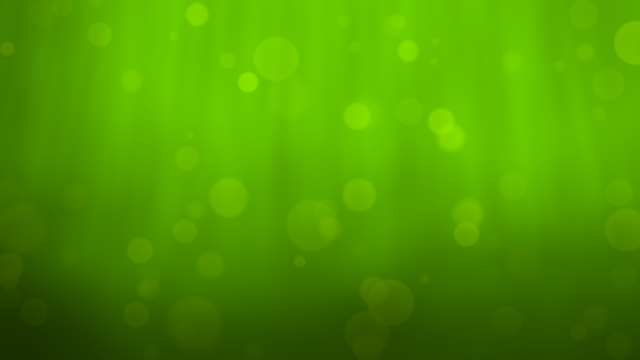
Give the GLSL for this background, as a Shadertoy shader.

```glsl
// Soft green underwater glow with faint vertical light rays and scattered bokeh discs.

vec2 hash22(vec2 p) {
    vec3 q = fract(p.xyx * vec3(0.1031, 0.1030, 0.0973));
    q += dot(q, q.yzx + 33.33);
    return fract((q.xx + q.yz) * q.zy);
}

float cornerSlope(vec2 cell, vec2 offset) {
    return dot(hash22(cell) * 2.0 - 1.0, offset);
}

float gradientNoise(vec2 p) {
    vec2 i = floor(p), f = fract(p);
    vec2 u = f * f * f * (f * (f * 6.0 - 15.0) + 10.0);
    vec2 e = vec2(1.0, 0.0);
    return mix(mix(cornerSlope(i, f), cornerSlope(i + e.xy, f - e.xy), u.x),
               mix(cornerSlope(i + e.yx, f - e.yx), cornerSlope(i + e.xx, f - e.xx), u.x), u.y);
}

// Summed glow of discs with varied size, strength and focus
float bokeh(vec2 p, float aspect) {
    float glow = 0.0;
    for (int i = 0; i < 82; i++) {
        float id = float(i);
        vec2 center = hash22(vec2(id, 7.0)) * vec2(aspect, 1.0);
        vec2 size = hash22(vec2(id, 31.0));
        vec2 look = hash22(vec2(id, 59.0));
        float radius = mix(0.008, 0.045, size.x) + 0.042 * pow(size.y, 7.0);
        float blur = mix(0.005, 0.018, look.y * look.y) * min(1.0, radius / 0.02);
        float d = length(p - center);
        float disc = 1.0 - smoothstep(radius - blur, radius + blur, d);
        float rim = 0.85 + 0.15 * smoothstep(0.3, 1.0, d / radius);
        glow += disc * rim * mix(0.2, 1.0, look.x * look.x);
    }
    return 1.0 - exp(-glow);
}

void mainImage(out vec4 fragColor, in vec2 fragCoord) {
    vec2 uv = fragCoord / iResolution.xy;
    float aspect = iResolution.x / iResolution.y;
    vec2 p = vec2(uv.x * aspect, uv.y);

    // Broad light: bright above, dim at the floor and the left side
    float cloud = gradientNoise(p * 2.6 + 4.0) + 0.5 * gradientNoise(p * 6.0 + 19.0);
    float height = uv.y + 0.07 * cloud;
    float light = 0.27 + 0.51 * smoothstep(-0.08, 0.7, height);
    light *= mix(0.62, 1.0, smoothstep(-0.04, 0.29, uv.x + 0.03 * cloud));
    light *= mix(0.86, 1.0, smoothstep(1.02, 0.82, uv.x + 0.12 * uv.y * uv.y - 0.04));

    // Rays fanning gently downwards
    float fan = (uv.x - 0.55) / (1.0 + 0.25 * (1.0 - uv.y));
    float rays = gradientNoise(vec2(fan * 16.0 + 40.0, uv.y * 1.8))
               + 0.6 * gradientNoise(vec2(fan * 38.0 + 90.0, uv.y * 2.6 + 5.0));
    light *= 1.0 + 0.10 * rays * smoothstep(0.05, 0.5, uv.y) + 0.06 * cloud;

    vec3 color = light * vec3(0.515, 1.0, 0.0);
    color += vec3(0.24, 0.19, 0.0) * bokeh(p, aspect) * light;
    fragColor = vec4(color, 1.0);
}
```
